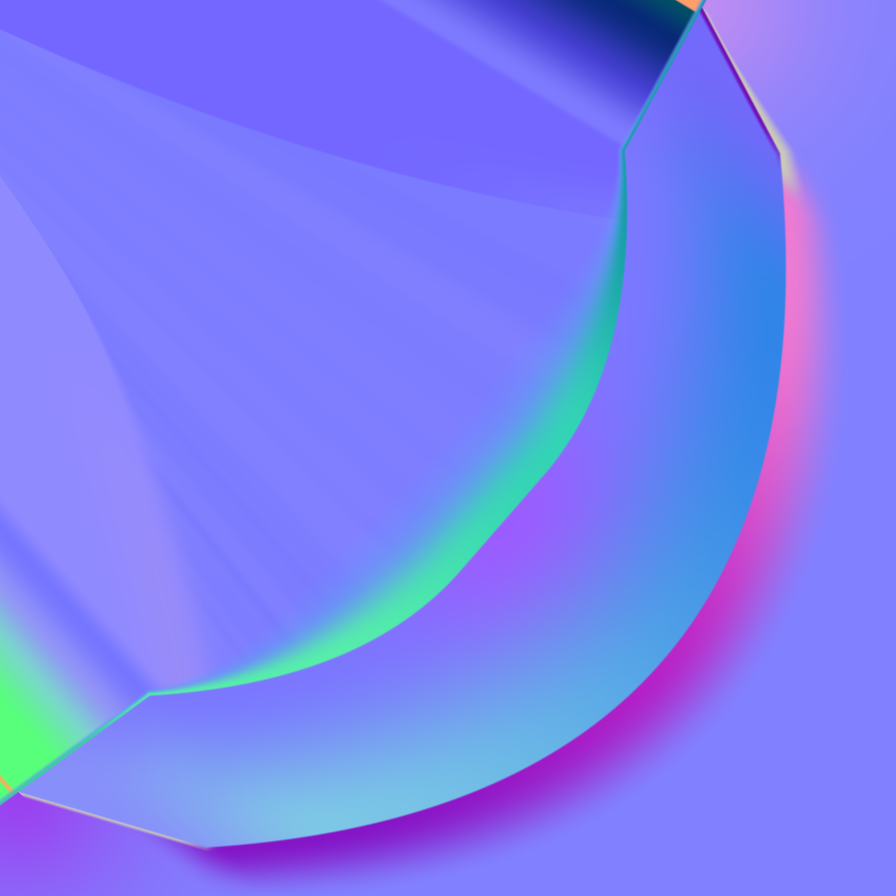
Reproduce this texture map procedurally as a three.js fragment shader.

```glsl
// Normal-map style crescent blade with glowing rims over faintly creased facets.
#define EDGE 0.0016
#define GLOW_WIDTH 0.11
#define RIM_WIDTH 0.1
#define STREAK 0.045
#define HALF_SPAN 0.581

varying vec2 vUv;

const vec2 CENTER = vec2(0.402, 0.554);
const vec2 CHORD = vec2(0.657, 0.754);
const vec3 FLAT_BLUE = vec3(0.505, 0.505, 1.0);

float cover(float d) { return smoothstep(-EDGE, EDGE, d); }

float hash(float n) { return fract(sin(n * 127.1) * 43758.5); }

float noise(float x) {
  float i = floor(x);
  return mix(hash(i), hash(i + 1.0), smoothstep(0.0, 1.0, x - i));
}

// Signed distance to the concave edge, positive towards the blade.
float innerEdge(float a, float s) {
  float k = max(a - 0.07, 0.0);
  float curve = (s - 0.21 + 1.53 * k * k) / sqrt(1.0 + 9.36 * k * k);
  float tipLine = s - 0.225 * (HALF_SPAN - a);
  return min(curve, tipLine);
}

// Signed distance to the convex edge, positive outside the blade.
float outerEdge(float a, float s, float slope) {
  float curve = (s - 0.446 + 1.03 * a * a) / sqrt(1.0 + 4.24 * a * a);
  float tipLine = (s - slope * (HALF_SPAN - a)) / sqrt(1.0 + slope * slope);
  return max(curve, tipLine);
}

// Facets, creases and end shadows on the concave side.
vec3 facets(vec2 p) {
  float fan = (1.255 - p.y) / (p.x + 0.45);
  float streaks = noise(fan * 19.0) * 0.6 + noise(fan * 43.0 + 7.0) * 0.4 - 0.5;
  vec3 c = vec3(0.49, 0.49, 1.0) + STREAK * vec3(streaks, streaks, 0.0);

  // upper facet
  float crease = p.y - 1.0 + 0.0326 + 0.46 * p.x - 0.22 * p.x * p.x;
  float creaseFade = 1.0 - 0.6 * smoothstep(0.4, 0.7, p.x) * smoothstep(0.06, 0.0, crease);
  c = mix(c, vec3(0.452, 0.405, 1.0), cover(crease) * creaseFade);

  // left facet with a pinkish fold along its side
  float drop = 0.805 - p.y;
  float side = 0.72 * drop - 0.484 * drop * drop - p.x;
  float soft = mix(0.002, 0.05, smoothstep(0.1, 0.5, drop));
  float fold = exp(-pow((side - 0.05) / 0.035, 2.0)) * smoothstep(0.15, 0.45, drop);
  c = mix(c, vec3(0.565, 0.54, 1.0), smoothstep(0.0, soft, side) * step(0.0, drop));
  c = mix(c, vec3(0.61, 0.55, 0.97), 0.65 * fold);

  // dark shadow by the upper tip
  float w = dot(p - vec2(0.423, 1.0), vec2(0.515, 0.857));
  vec3 shade = mix(vec3(0.49, 0.48, 1.0), vec3(0.28, 0.25, 0.84), smoothstep(0.01, 0.075, w));
  shade = mix(shade, vec3(0.03, 0.16, 0.47), smoothstep(0.055, 0.135, w));
  shade = mix(shade, vec3(0.0, 0.31, 0.4), smoothstep(0.13, 0.17, w));
  shade = mix(shade, vec3(1.0, 0.62, 0.42), cover(w - 0.1705));
  c = mix(c, shade, smoothstep(-0.004, 0.006, w));

  // green light by the lower tip
  float g = dot(p - vec2(0.0, 0.4336), vec2(-0.756, -0.655));
  vec3 light = mix(vec3(0.46, 0.46, 1.0), vec3(0.57, 0.58, 0.97), smoothstep(0.015, 0.06, g));
  light = mix(light, vec3(0.48, 0.84, 0.8), smoothstep(0.05, 0.1, g));
  light = mix(light, vec3(0.34, 1.0, 0.48), smoothstep(0.085, 0.145, g));
  light = mix(light, vec3(0.95, 0.7, 0.35), cover(g - 0.1955) * cover(0.2 - g));
  return mix(c, light, smoothstep(-0.012, 0.015, g));
}

// Green glow hugging the concave edge.
vec3 innerGlow(vec3 c, float t, float d) {
  float e = d / (GLOW_WIDTH * (1.0 - smoothstep(0.1, 0.42, abs(t))) + 0.008);
  vec3 edge = mix(vec3(0.34, 0.93, 0.67), vec3(0.2, 0.83, 0.71), smoothstep(-0.25, 0.1, t));
  edge = mix(edge, vec3(0.08, 0.62, 0.65), smoothstep(0.12, 0.36, t));
  edge = mix(edge, vec3(0.2, 0.84, 0.58), smoothstep(-0.4, -0.5, t));
  vec3 glow = mix(edge, vec3(0.37, 0.62, 0.95), smoothstep(0.05, 0.7, e));
  return mix(c, glow, 1.0 - smoothstep(0.2, 1.0, e));
}

// Shaded face of the blade: v runs from the concave to the convex edge.
vec3 blade(float t, float v) {
  vec3 inside = mix(vec3(0.48, 0.47, 1.0), vec3(0.61, 0.36, 1.0), exp(-t * t / 0.02));
  vec3 outside = mix(vec3(0.5, 0.79, 0.9), vec3(0.19, 0.52, 0.91), smoothstep(-0.48, 0.4, t));
  vec3 tip = mix(vec3(0.53, 0.56, 0.98), vec3(0.45, 0.41, 0.98), step(0.0, t));
  vec3 c = mix(inside, outside, smoothstep(0.0, 0.95, v));
  return mix(c, tip, smoothstep(0.38, 0.54, abs(t)));
}

// Magenta rim, cream wedges and tip haze on the convex side.
vec3 outerRim(float t, float s, float d) {
  float a = abs(t);
  float upper = step(0.0, t);
  vec3 haze = mix(vec3(0.61, 0.25, 0.94), vec3(0.74, 0.55, 0.95), upper);
  float tipDistance = length(vec2(a - HALF_SPAN, s));
  vec3 c = mix(FLAT_BLUE, haze, exp(-pow(tipDistance / 0.13, 1.6)));
  vec3 rim = mix(vec3(0.52, 0.08, 0.78), vec3(0.72, 0.13, 0.78), smoothstep(-0.4, 0.05, t));
  rim = mix(rim, vec3(0.94, 0.48, 0.82), smoothstep(-0.05, 0.43, t));
  float strength = 1.0 - smoothstep(0.0, RIM_WIDTH - 0.15 * a * a, d);
  c = mix(c, rim, strength * (1.0 - smoothstep(0.475, 0.535, a)));
  float wedge = mix(0.005, 0.004 + 0.022 * smoothstep(0.57, 0.5, a), upper);
  float cream = (1.0 - smoothstep(0.0, wedge, d)) * smoothstep(0.48, 0.507, a);
  return mix(c, vec3(0.8, 0.8, 0.72), cream * step(a, HALF_SPAN));
}

void main() {
  vec2 q = vUv - CENTER;
  float t = dot(q, CHORD);
  float s = dot(q, vec2(CHORD.y, -CHORD.x));
  float a = abs(t);
  float dIn = innerEdge(a, s);
  float dOut = outerEdge(a, s, 2.4 + 0.22 * sign(t));
  float v = clamp(dIn / max(dIn - dOut, 0.001), 0.0, 1.0);

  vec3 face = blade(t, v);
  float seam = smoothstep(-0.007, -0.002, dOut) * smoothstep(0.5, 0.53, t);
  face = mix(face, vec3(0.44, 0.06, 0.73), seam);

  vec3 color = innerGlow(facets(vUv), t, max(-dIn, 0.0));
  color = mix(color, face, cover(dIn));
  color = mix(color, outerRim(t, s, max(dOut, 0.0)), cover(min(dOut, dIn)));
  gl_FragColor = vec4(color, 1.0);
}
```
